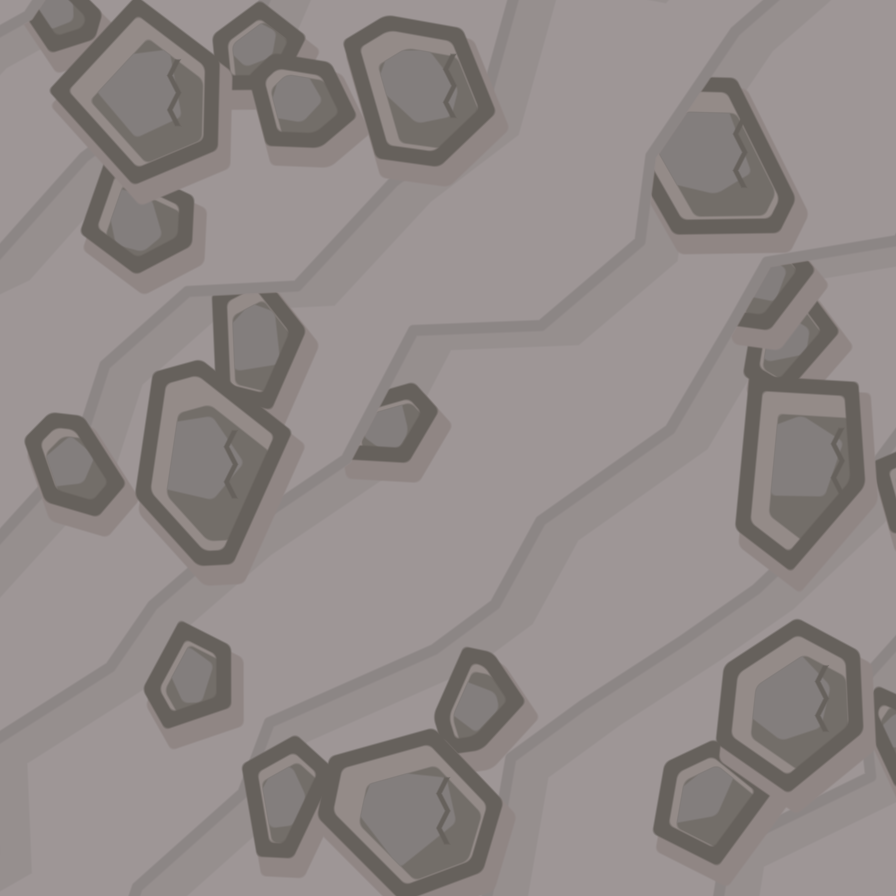
This texture is drawn by a three.js fragment shader. Its source:

```glsl
// Flat cartoon rock ground: jagged diagonal ledges with soft shade strips, and
// clumps of outlined, faceted stones partly tucked under the ledge above them.
// Ledges are jittered polylines; stones are convex half-plane polygons.
varying vec2 vUv;

const vec3 GROUND = vec3(0.62, 0.59, 0.59);
const vec3 STRIP = vec3(0.588, 0.56, 0.557);
const vec3 LEDGE_LINE = vec3(0.55, 0.525, 0.522);
const vec3 DROP_SHADOW = vec3(0.565, 0.525, 0.518);
const vec3 BEVEL = vec3(0.58, 0.545, 0.535);
const vec3 FACET = vec3(0.515, 0.495, 0.492);
const vec3 SHADE = vec3(0.45, 0.43, 0.41);
const vec3 OUTLINE = vec3(0.40, 0.38, 0.36);

const float EDGE = 0.0015;          // half width of smoothed edges
const float LEDGE_GAP = 0.21;       // spacing across the diagonal
const float LEDGE_STEP = 0.125;     // mean knot spacing along it
const float LEDGE_JAG = 0.062;
const float LEDGE_HALF = 0.0062;
const vec2 STRIP_SHIFT = vec2(0.042, -0.022);
const vec2 DROP_SHIFT = vec2(0.009, -0.017);
const float OUTLINE_WIDTH = 0.0165;
const float CLUMPS = 3.0;           // clumps per side
const float TAU = 6.2831853;

float hash(vec2 p) {
  return fract(sin(dot(p, vec2(127.1, 311.7))) * 43758.547);
}

float fill(float d) { return 1.0 - smoothstep(-EDGE, EDGE, d); }

vec2 toDiagonal(vec2 p) { return vec2(p.x + p.y, p.y - p.x) * 0.70711; }

vec2 knot(float k, float j) {
  float along = j + 0.6 * (hash(vec2(j, k + 20.0)) - 0.5);
  float across = LEDGE_JAG * (2.0 * hash(vec2(j + 9.0, k + 50.0)) - 1.0);
  return vec2(along * LEDGE_STEP, (k + 0.35) * LEDGE_GAP + across);
}

// Signed distance to ledge k, positive on its upper left side
float ledge(vec2 p, float k) {
  vec2 q = toDiagonal(p);
  float cell = floor(q.x / LEDGE_STEP);
  float dist = 1.0, side = 1.0;
  for (int i = -2; i <= 1; i++) {
    vec2 a = knot(k, cell + float(i)), b = knot(k, cell + float(i) + 1.0);
    vec2 ab = b - a, aq = q - a;
    float t = dot(aq, ab) / dot(ab, ab);
    dist = min(dist, length(aq - ab * clamp(t, 0.0, 1.0)));
    if (q.x >= a.x && q.x < b.x) side = aq.y * ab.x > aq.x * ab.y ? 1.0 : -1.0;
  }
  return side * dist;
}

// Lowest ledge lying above a point
float ledgeAbove(vec2 c) {
  float top = floor(toDiagonal(c).y / LEDGE_GAP) + 2.0, found = top;
  for (int i = 0; i < 4; i++) {
    float k = top - float(i);
    if (ledge(c, k) < 0.0) found = k;
  }
  return found;
}

// Irregular convex polygon, stretched along a random axis
float polygon(vec2 p, float r, float seed) {
  float sides = 5.0 + floor(2.0 * hash(vec2(seed, 1.0)));
  float axis = TAU * hash(vec2(seed, 2.0));
  float stretch = 1.0 + 0.35 * hash(vec2(seed, 3.0));
  float d = -1.0;
  for (int i = 0; i < 6; i++) {
    float n = float(i);
    if (n >= sides) break;
    float angle = TAU * (n + 0.4 * hash(vec2(seed, n + 4.0))) / sides;
    float reach = length(vec2(cos(angle) * stretch, sin(angle) / stretch));
    reach *= r * (0.8 + 0.25 * hash(vec2(seed, n + 14.0)));
    float plane = dot(p, vec2(cos(angle + axis), sin(angle + axis))) - reach;
    float h = max(0.006 - abs(d - plane), 0.0);
    d = max(d, plane) + h * h / 0.024;
  }
  return d;
}

vec3 paintStone(vec3 color, vec2 p, vec2 center, float r, float seed) {
  vec2 q = p - center;
  if (length(q) > 2.2 * r + 0.03) return color;
  float visible = 1.0;
  if (hash(vec2(seed, 30.0)) < 0.65)
    visible = fill(ledge(p, ledgeAbove(center)) + LEDGE_HALF);

  float body = polygon(q, r, seed);
  float inner = polygon(q - vec2(0.12, -0.12) * r, r * 0.66, seed);
  float facet = max(inner, polygon(q - vec2(-0.04, 0.05) * r, r * 0.52, seed + 0.37));
  color = mix(color, DROP_SHADOW, visible * fill(polygon(q - DROP_SHIFT, r, seed) - 0.005));
  vec3 stone = mix(BEVEL, SHADE, fill(inner));
  stone = mix(stone, FACET, fill(facet));

  // Zigzag crack on large stones
  float zigzag = abs(fract(q.y / r * 2.3 + seed) - 0.5) * 0.22 * r;
  float crack = max(abs(q.x - 0.34 * r - zigzag) - 0.003, abs(q.y) - 0.42 * r);
  stone = mix(stone, OUTLINE, fill(crack) * step(0.078, r));

  stone = mix(stone, OUTLINE, fill(-body - OUTLINE_WIDTH));
  return mix(color, stone, visible * fill(body));
}

void main() {
  vec2 p = vUv;
  vec3 color = GROUND;

  // Ledges with their shade strips
  float base = floor(toDiagonal(p).y / LEDGE_GAP);
  for (int i = -1; i <= 2; i++) {
    float k = base + float(i), d = ledge(p, k);
    color = mix(color, STRIP, fill(max(d, -ledge(p - STRIP_SHIFT, k))));
    color = mix(color, LEDGE_LINE, fill(abs(d) - LEDGE_HALF));
  }

  // Clumps: a lead stone and up to three smaller ones around it
  for (int n = 0; n < 9; n++) {
    float id = float(n) + 3.0;
    vec2 cell = vec2(mod(float(n), CLUMPS), floor(float(n) / CLUMPS));
    vec2 jitter = vec2(hash(vec2(id, 61.0)), hash(vec2(id, 62.0))) - 0.5;
    vec2 center = (cell + 0.5 + 0.5 * jitter) / CLUMPS;
    float extras = floor(3.6 * hash(vec2(id, 63.0)));
    float lead = extras < 1.0 ? 0.05 : mix(0.066, 0.094, hash(vec2(id, 64.0)));
    float turn = TAU * hash(vec2(id, 65.0));
    for (int m = 1; m <= 3; m++) {
      float j = float(m);
      if (j > extras) break;
      float r = mix(0.042, 0.06, hash(vec2(id, j + 70.0)));
      float angle = turn + j * 2.0;
      vec2 spot = center + vec2(cos(angle), sin(angle)) * (lead + r);
      color = paintStone(color, p, spot, r, id + j * 17.0);
    }
    color = paintStone(color, p, center, lead, id);
  }
  gl_FragColor = vec4(color, 1.0);
}
```
